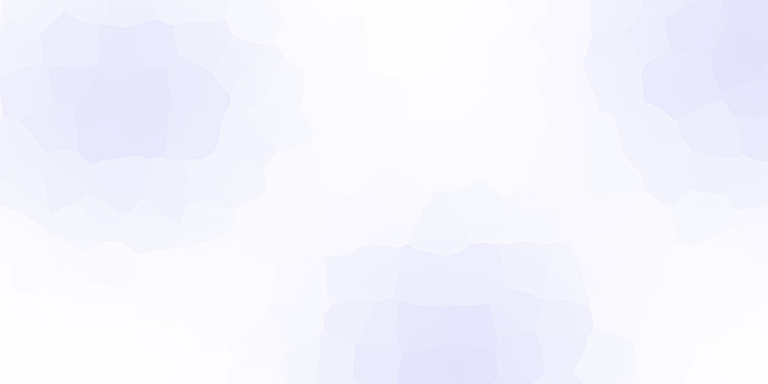
A WebGL 2 fragment shader for this background:

```glsl
#version 300 es
precision highp float;

uniform vec2 u_resolution;
out vec4 fragColor;

const vec3 PAPER = vec3(0.998, 0.998, 1.0);
const vec3 LAVENDER = vec3(0.886, 0.886, 0.988);
const float CELLS_PER_HEIGHT = 8.5;

vec2 hash2(vec2 p) {
    vec3 q = fract(p.xyx * vec3(0.1031, 0.1030, 0.0973));
    q += dot(q, q.yzx + 33.33);
    return fract((q.xx + q.yz) * q.zy);
}

float glow(vec2 p, vec2 center, vec2 radius) {
    vec2 d = (p - center) / radius;
    return exp(-dot(d, d));
}

// Three soft lavender pools, in units of the canvas height
float tintField(vec2 p) {
    float left = 0.86 * glow(p, vec2(0.32, 0.74), vec2(0.38, 0.34));
    float right = 0.96 * glow(p, vec2(1.97, 0.88), vec2(0.42, 0.40));
    float bottom = 0.96 * glow(p, vec2(1.18, 0.02), vec2(0.37, 0.38));
    return min(left + right + bottom, 1.0);
}

vec2 cellSite(vec2 cell) {
    return cell + 0.08 + 0.84 * hash2(cell + 17.0);
}

vec2 nearestSite(vec2 p) {
    vec2 base = floor(p);
    vec2 nearest = base;
    float best = 1e5;
    for (int y = -2; y <= 2; y++) {
        for (int x = -2; x <= 2; x++) {
            vec2 site = cellSite(base + vec2(x, y));
            float d = dot(site - p, site - p);
            if (d < best) {
                best = d;
                nearest = site;
            }
        }
    }
    return nearest;
}

// Returns the adjoining site in xy and the distance to its border in z
vec3 nearestBorder(vec2 p, vec2 own) {
    vec2 base = floor(own);
    vec3 border = vec3(own, 1e5);
    for (int y = -2; y <= 2; y++) {
        for (int x = -2; x <= 2; x++) {
            vec2 site = cellSite(base + vec2(x, y));
            vec2 across = site - own;
            if (dot(across, across) > 1e-5) {
                float d = dot(0.5 * (own + site) - p, normalize(across));
                if (d < border.z) border = vec3(site, d);
            }
        }
    }
    return border;
}

void main() {
    vec2 p = gl_FragCoord.xy / u_resolution.y;
    float pixel = 1.0 / u_resolution.y;

    // Slightly bent cell borders
    vec2 bend = 0.003 * sin(p.yx * 57.0 + vec2(0.0, 2.0));
    vec2 grid = (p + bend) * CELLS_PER_HEIGHT;
    vec2 own = nearestSite(grid);
    vec3 border = nearestBorder(grid, own);
    float edge = border.z / CELLS_PER_HEIGHT;

    // Flat facets with a faint inner gradient
    float ownTint = tintField(own / CELLS_PER_HEIGHT);
    float nextTint = tintField(border.xy / CELLS_PER_HEIGHT);
    float stepTint = ownTint - nextTint;
    float tint = ownTint - 0.5 * stepTint * (1.0 - smoothstep(0.0, pixel, edge));
    tint = mix(tint, tintField(p), 0.22);

    // Contrast line: dark on the deeper side, light on the paler side
    float line = 1.0 - smoothstep(0.0, 0.008, edge);
    tint += 0.3 * stepTint * line;

    vec3 color = mix(PAPER, LAVENDER, clamp(tint, -0.02, 1.1));
    fragColor = vec4(clamp(color, 0.0, 1.0), 1.0);
}
```
